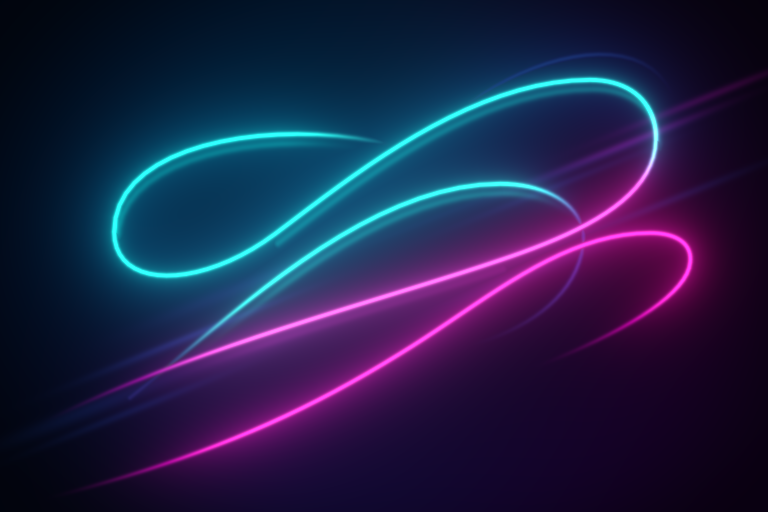
This background is drawn by a Shadertoy shader. Its source:

```glsl
// Neon ribbons: looping cyan and magenta light trails glowing on a dark navy field.

#define CYAN vec3(0.18, 0.98, 0.95)
#define PINK vec3(1.00, 0.38, 0.92)
#define BLUE vec3(0.05, 0.12, 0.28)
#define LINE_WIDTH 0.0046
#define HALO_SIZE 0.015
#define COOL_GLOW 0.088
#define WARM_GLOW 0.055
#define GLOW_TINT vec3(0.47, 0.31, 0.41)
#define ECHO_SHIFT vec2(0.006, -0.019)
#define ECHO_LEVEL 0.22
#define STREAKS 18
#define SEGMENTS 20

const vec3 NONE = vec3(0.0);
const vec3 PINK_FADE = vec3(0.0, -0.25, 0.0); // keeps fading pink saturated
const vec2 STREAK_DIR = vec2(0.928, 0.371);

vec3 core, glow; // light gathered from all strokes

float hash(float n) {
    return fract(sin(n * 12.9898) * 43758.5453);
}

vec2 bezier(vec2 a, vec2 b, vec2 c, vec2 d, float t) {
    float s = 1.0 - t;
    return s * s * s * a + 3.0 * s * s * t * b + 3.0 * s * t * t * c + t * t * t * d;
}

// Distance to a segment, and the position of the nearest point along it
vec2 segment(vec2 p, vec2 a, vec2 b) {
    vec2 ab = b - a;
    float h = clamp(dot(p - a, ab) / dot(ab, ab), 0.0, 1.0);
    return vec2(length(p - a - ab * h), h);
}

vec3 blend(vec3 a, vec3 b, vec2 span, float t) {
    return max(mix(a, b, smoothstep(span.x, span.y, t)), 0.0);
}

// Adds one curve whose colour runs from tintA to tintB over the given span of t
void stroke(vec2 p, vec2 a, vec2 b, vec2 c, vec2 d, vec3 tintA, vec3 tintB, vec2 span, float echoLevel) {
    float nearest = 1e3, nearestT = 0.0, echo = 1e3, echoT = 0.0;
    float dt = 1.0 / float(SEGMENTS);
    vec2 from = a;
    for (int i = 0; i < SEGMENTS; i++) {
        float t = float(i) * dt;
        vec2 to = bezier(a, b, c, d, t + dt);
        vec2 hit = segment(p, from, to);
        if (hit.x < nearest) { nearest = hit.x; nearestT = t + hit.y * dt; }
        hit = segment(p - ECHO_SHIFT, from, to);
        if (hit.x < echo) { echo = hit.x; echoT = t + hit.y * dt; }

        // Wide glow, summed along the curve
        vec3 tint = blend(tintA, tintB, span, t + 0.5 * dt);
        float size = mix(COOL_GLOW, WARM_GLOW, tint.r);
        vec2 away = p - 0.5 * (from + to);
        glow += tint * tint * length(to - from) * 0.5 * size * size
              * pow(dot(away, away) + size * size, -1.5);
        from = to;
    }
    // Bright line, tight halo and a soft shifted echo
    vec3 tint = blend(tintA, tintB, span, nearestT);
    vec3 echoTint = blend(tintA, tintB, span, echoT);
    float r = nearest / LINE_WIDTH;
    vec3 light = tint * exp(-r * r) + 0.45 * tint * tint * exp(-nearest / HALO_SIZE);
    r = echo / (1.5 * LINE_WIDTH);
    light += echoLevel * echoTint.g * echoTint * echoTint * exp(-r * r);
    core = max(core, light);
}

vec3 background(vec2 p) {
    vec3 col = mix(vec3(0.0, 0.022, 0.10), vec3(0.045, 0.0, 0.09), smoothstep(0.5, 1.4, p.x));
    col += vec3(0.03, 0.0, 0.06) * smoothstep(0.5, 0.0, p.y) * smoothstep(0.0, 0.6, p.x);
    vec2 top = p - vec2(0.65, 0.8);
    col += vec3(0.0, 0.035, 0.035) * exp(-4.0 * dot(top, top));
    vec2 edge = (p - vec2(0.75, 0.5)) / vec2(0.95, 0.75);
    return col * (1.0 - 0.6 * smoothstep(0.3, 1.0, dot(edge, edge)));
}

// Faint slanted smears, strongest toward both ends of the rising diagonal
vec3 streaks(vec2 p) {
    vec3 sum = NONE;
    for (int i = 0; i < STREAKS; i++) {
        float n = float(i) + 1.0;
        float x = mix(0.15, 1.42, (n - 0.5) / float(STREAKS));
        vec2 q = p - vec2(x, 0.2 + 0.36 * x + 0.24 * (hash(n) - 0.5));
        q = vec2(dot(q, STREAK_DIR), dot(q, vec2(-STREAK_DIR.y, STREAK_DIR.x)));
        q /= vec2(0.17, mix(0.004, 0.016, hash(n + 31.7)));
        float pinkness = step(0.45, hash(n + 67.3)) * smoothstep(0.3, 0.8, x);
        vec3 tint = mix(BLUE * 0.35, vec3(0.14, 0.01, 0.12), pinkness);
        sum += tint * smoothstep(0.0, 0.55, abs(x - 0.75)) * exp(-dot(q, q));
    }
    return sum;
}

void mainImage(out vec4 fragColor, in vec2 fragCoord) {
    vec2 p = fragCoord / iResolution.xy * vec2(1.5, 1.0);
    core = glow = NONE;
    vec3 turn = vec3(0.45, 0.86, 0.96), hot = vec3(1.0, 0.24, 0.82), dusk = vec3(0.13, 0.11, 0.36);
    vec2 whole = vec2(0.0, 1.0);

    // Long ribbon: left loop, rise, right bend and sweep back to the left
    vec2 a = vec2(0.223, 0.547), b = vec2(0.537, 0.543), c = vec2(1.152, 0.844);
    vec2 d = vec2(1.281, 0.727), e = vec2(0.977, 0.492);
    stroke(p, vec2(0.801, 0.707), vec2(0.586, 0.775), vec2(0.223, 0.736), a, NONE, CYAN, vec2(0.0, 0.36), ECHO_LEVEL);
    stroke(p, a, vec2(0.223, 0.434), vec2(0.391, 0.434), b, CYAN, CYAN, whole, 0.0);
    stroke(p, b, vec2(0.688, 0.656), vec2(0.918, 0.844), c, CYAN, CYAN, whole, ECHO_LEVEL);
    stroke(p, c, vec2(1.234, 0.844), vec2(1.283, 0.797), d, CYAN, turn, vec2(0.6, 1.0), ECHO_LEVEL);
    stroke(p, d, vec2(1.279, 0.609), vec2(1.123, 0.541), e, turn, PINK, vec2(0.0, 0.32), 0.0);
    stroke(p, e, vec2(0.742, 0.412), vec2(0.371, 0.320), vec2(0.078, 0.172), PINK, PINK_FADE, vec2(0.5, 1.0), ECHO_LEVEL);

    // Inner arch with its fading tail
    a = vec2(0.977, 0.641), b = vec2(1.139, 0.521);
    stroke(p, vec2(0.254, 0.223), vec2(0.449, 0.379), vec2(0.713, 0.641), a, dusk * 0.4, CYAN, vec2(0.05, 0.48), ECHO_LEVEL);
    stroke(p, a, vec2(1.074, 0.641), vec2(1.148, 0.594), b, CYAN, dusk, vec2(0.0, 0.9), ECHO_LEVEL);
    stroke(p, b, vec2(1.123, 0.404), vec2(0.996, 0.336), vec2(0.859, 0.312), dusk, NONE, vec2(0.0, 0.9), 0.0);

    // Lower ribbon with a hook on the right
    a = vec2(0.781, 0.309), b = vec2(1.270, 0.545), c = vec2(1.348, 0.488);
    stroke(p, vec2(0.078, 0.023), vec2(0.371, 0.098), vec2(0.566, 0.176), a, PINK_FADE, hot, vec2(0.0, 0.62), 0.0);
    stroke(p, a, vec2(0.947, 0.410), vec2(1.094, 0.545), b, hot, hot, whole, 0.0);
    stroke(p, b, vec2(1.320, 0.545), vec2(1.352, 0.525), c, hot, hot, whole, 0.0);
    stroke(p, c, vec2(1.342, 0.414), vec2(1.172, 0.326), vec2(0.977, 0.258), hot, PINK_FADE, vec2(0.1, 0.9), 0.0);

    // Dim outer arc
    stroke(p, vec2(0.918, 0.800), vec2(1.07, 0.91), vec2(1.30, 0.95), vec2(1.325, 0.77), BLUE * 0.7, NONE, vec2(0.4, 1.0), 0.0);

    // Soft limit on the glow, with less teal toward the right
    vec3 tint = GLOW_TINT * mix(vec3(1.0), vec3(1.0, 0.45, 0.75), smoothstep(0.75, 1.25, p.x));
    vec3 col = background(p) + streaks(p) + (1.0 - exp(-glow)) * tint;
    fragColor = vec4(1.0 - (1.0 - col) * (1.0 - min(core, 1.0)), 1.0);
}
```
